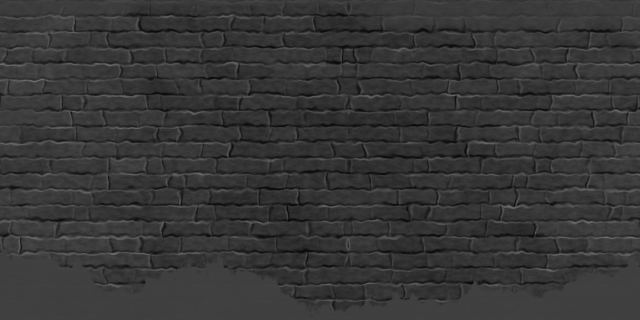
Give the GLSL for this texture, as a Shadertoy shader.

```glsl
// Dark, weathered brick wall, mirrored about a vertical axis, with plain plaster
// below a ragged edge. Courses have jittered joints, each a light ridge beside a
// dark shadow; gradient noise adds wear, stains and grain.

const float COURSE = 0.0492;       // height of one course
const float FIRST_COURSE = 0.0026; // first bed joint, measured from the top
const float BRICK_WIDTH = 0.125;
const float MIRROR_X = 1.09;
const float PLASTER = 0.250;
const float BRICK_CENTRE = 0.196;
const float BRICK_SIDE = 0.232;
const float RIDGE_LIGHT = 0.155;
const float SHADOW_DEPTH = 0.140;
const float GRAIN = 0.046;
const float JOINT_SOFT = 0.0034;
const int EDGE_STEPS = 24;

// Height of the plaster edge at even steps across the wall
const float EDGE[25] = float[25](
    .206, .203, .188, .161, .083, .099, .135, .161, .177, .154, .125, .073, .026,
    .057, .062, .078, .062, .062, .094, .096, .078, .104, .135, .154, .177);

// Centres of the dark, chipped patches
const vec2 CHIPS[6] = vec2[6](vec2(.45, .965), vec2(.49, .735), vec2(.25, .825),
    vec2(1.94, .855), vec2(1.63, .285), vec2(1.04, .075));

float hash(vec2 p) {
    vec3 q = fract(vec3(p.xyx) * 0.1031);
    q += dot(q, q.yzx + 33.33);
    return fract((q.x + q.y) * q.z);
}

float cornerSlope(vec2 cell, vec2 offset) {
    float angle = 6.2832 * hash(cell);
    return dot(vec2(cos(angle), sin(angle)), offset);
}

float gradientNoise(vec2 p) {
    vec2 i = floor(p), f = fract(p);
    vec2 u = f * f * f * (f * (f * 6.0 - 15.0) + 10.0);
    vec2 e = vec2(1.0, 0.0);
    return mix(mix(cornerSlope(i, f), cornerSlope(i + e, f - e), u.x),
               mix(cornerSlope(i + e.yx, f - e.yx), cornerSlope(i + 1.0, f - 1.0), u.x), u.y);
}

float fbm(vec2 p) {
    float sum = 0.0, gain = 1.0;
    for (int k = 0; k < 4; k++) {
        sum += gain * gradientNoise(p);
        p = p * 2.03 + 17.3;
        gain *= 0.55;
    }
    return sum;
}

float bump(float d, float width) {
    return exp(-d * d / (width * width));
}

float plasterEdge(float x) {
    float s = clamp(x, 0.0, 0.9999) * float(EDGE_STEPS);
    int i = int(s);
    return mix(EDGE[i], EDGE[i + 1], fract(s));
}

float jointPosition(float index, float course) {
    return index + 0.5 + 0.8 * (hash(vec2(index + 31.0, course)) - 0.5);
}

// x: light ridge, y: dark shadow, z: random tone of the brick
vec3 brickwork(vec2 p, float soft) {
    float row = (1.0 - p.y - FIRST_COURSE) / COURSE;
    row += 0.16 * gradientNoise(p * vec2(9.0, 20.0)) + 0.16 * gradientNoise(p * 42.0);
    float course = floor(row);
    float x = abs(p.x - MIRROR_X) + 0.014 * gradientNoise(p * 30.0);
    float s = x / BRICK_WIDTH + 3.0 * hash(vec2(course, 7.0));
    float cell = floor(s);

    // Bed joints
    float below = (fract(row + 0.5) - 0.5) * COURSE;
    float bed = floor(row + 0.5);
    float wear = smoothstep(-0.35, 0.35, gradientNoise(vec2(x * 9.0, bed * 3.7)));
    float light = bump(below - 0.0025, soft) * mix(0.2, 1.0, wear);
    float dark = bump(below + 0.0045, soft * 1.25) * mix(1.0, 0.5, wear);

    // Upright joints
    for (int k = -1; k <= 1; k++) {
        float index = cell + float(k);
        float d = (s - jointPosition(index, course)) * BRICK_WIDTH;
        float strength = 0.1 + 0.8 * hash(vec2(index, course + 50.0));
        light = max(light, bump(d - 0.003, soft) * strength * 0.75);
        dark = max(dark, bump(d + 0.004, soft) * strength);
    }
    float brick = cell + step(jointPosition(cell, course), s);
    return vec3(light, dark, hash(vec2(brick + 11.0, course + 90.0)) - 0.5);
}

void mainImage(out vec4 fragColor, in vec2 fragCoord) {
    vec2 uv = fragCoord / iResolution.xy;
    vec2 p = uv * vec2(2.0, 1.0);
    float pixel = 1.0 / iResolution.y;
    vec3 wall = brickwork(p, max(JOINT_SOFT, 0.8 * pixel));
    float stain = fbm(p * vec2(4.0, 7.0));
    float grain = fbm(p * vec2(36.0, 64.0) + 5.0);

    // Brick faces, darker towards the mirror axis
    float side = smoothstep(0.15, 1.0, abs(p.x - MIRROR_X));
    float tone = mix(BRICK_CENTRE, BRICK_SIDE, side);
    tone += 0.030 * wall.z + 0.028 * stain + GRAIN * grain;
    float relief = clamp(0.85 + 0.9 * fbm(p * 18.0 + 40.0), 0.15, 1.6);
    tone += relief * (RIDGE_LIGHT * wall.x - SHADOW_DEPTH * wall.y);

    // Chipped patches
    for (int k = 0; k < 6; k++) {
        float d = length((p - CHIPS[k]) * vec2(1.0, 1.3));
        tone -= 0.07 * bump(d, 0.035) * smoothstep(-0.3, 0.4, grain);
    }

    // Thin wash over the top and the left rim, with the joints showing through
    float wash = smoothstep(0.89, 0.95, uv.y + 0.02 * stain) * smoothstep(0.52, 0.62, uv.x);
    wash = max(wash, smoothstep(0.93, 0.97, uv.y) * (1.0 - smoothstep(0.18, 0.23, uv.x)));
    wash = max(wash, smoothstep(0.975, 0.995, uv.y));
    wash = max(wash, bump(length((p - vec2(0.0, 0.64)) * vec2(1.0, 1.7)), 0.10));
    tone = mix(tone, PLASTER - 0.008 + 0.010 * grain, 0.72 * wash);

    // Plain plaster below the ragged edge
    float edge = plasterEdge(uv.x) + 0.045 * fbm(p * vec2(18.0, 12.0));
    float cover = 1.0 - smoothstep(-0.005 - pixel, 0.005 + pixel, uv.y - edge);
    tone = mix(tone, PLASTER + 0.004 * stain + 0.003 * grain, cover * 0.97);
    fragColor = vec4(vec3(clamp(tone, 0.05, 0.46)), 1.0);
}
```
